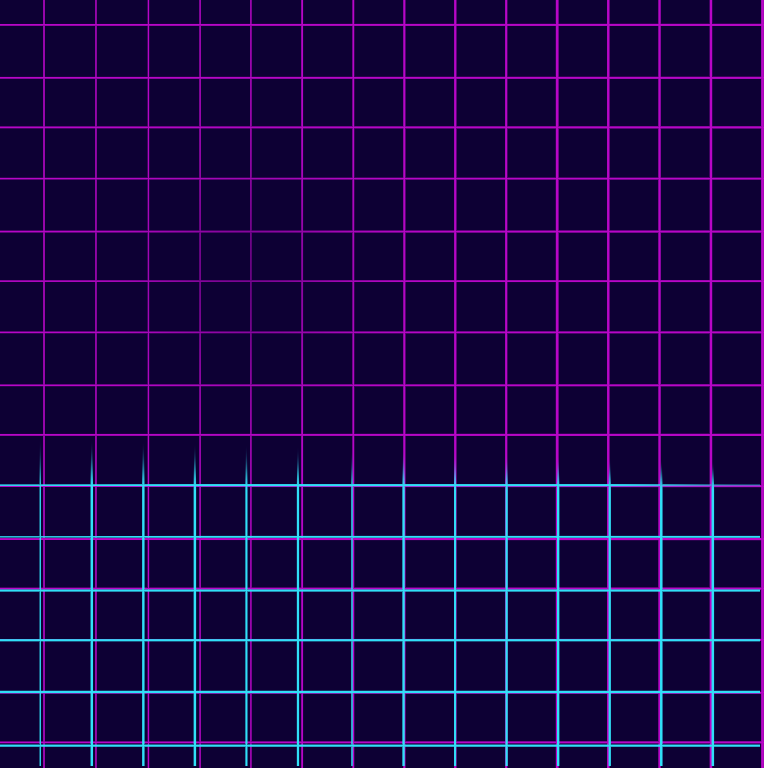
Give the GLSL for this pattern, as a Shadertoy shader.

```glsl
// Two thin neon grids on deep indigo: a magenta one over the whole canvas and
// a cyan one, slightly offset, rising from the bottom with tapered upper tips.
// Each line is the nearest of a repeat, drawn with exact box-filtered coverage.

const vec3 INDIGO  = vec3(0.05, 0.0, 0.205);
const vec3 MAGENTA = vec3(0.72, 0.025, 0.78);
const vec3 CYAN    = vec3(0.19, 0.88, 0.97);
const float MAGENTA_WIDTH = 0.0025;
const float CYAN_WIDTH = 0.003;

// Hash without sine, 0 to 1
float hash(float n) {
    n = fract(n * 0.1031);
    n *= n + 33.33;
    return fract(n * (n + n));
}

// Index of the line nearest to a coordinate
float nearestLine(float x, float start, float pitch) {
    return floor((x - start) / pitch + 0.5);
}

// Share of a pixel covered by a line centred at distance d
float coverage(float d, float width, float pixel) {
    float low = max(d - 0.5 * pixel, -0.5 * width);
    float high = min(d + 0.5 * pixel, 0.5 * width);
    return clamp((high - low) / pixel, 0.0, 1.0);
}

// 1 on every third line, counted from a phase
float everyThird(float index, float phase) {
    return 1.0 - step(0.5, mod(index - phase, 3.0));
}

// Soft round bump, 1 at its centre
float bump(vec2 offset, float radius) {
    return exp(-dot(offset, offset) / (radius * radius));
}

// Slight change of width from line to line
float lineWear(float index, float seed) {
    return mix(0.9, 1.1, hash(index + seed));
}

float magentaGrid(vec2 p, float pixel) {
    const float START_X = 0.0573, PITCH_X = 0.06692;
    const float START_Y = 0.0324, PITCH_Y = 0.06673;

    // Columns drift gently and thicken to the right
    float column = nearestLine(p.x, START_X, PITCH_X);
    float drift = 0.0016 * sin(column * 0.38) + 0.0013 * bump(vec2(column - 2.5, 0.0), 1.0);
    float x = START_X + column * PITCH_X + drift;
    float thicken = mix(0.85, 1.35, smoothstep(0.3, 0.75, p.x));
    float columnWidth = MAGENTA_WIDTH * thicken * lineWear(column, 40.0);

    // Every third row sits a little low
    float row = nearestLine(p.y, START_Y, PITCH_Y);
    float y = START_Y + row * PITCH_Y + 0.0022 * everyThird(row, 1.0);
    float rowWidth = MAGENTA_WIDTH * mix(0.9, 1.1, p.x) * lineWear(row, 80.0);

    // Worn patch left of the centre
    float worn = 1.0 - 0.35 * bump(p - vec2(0.32, 0.36), 0.13);
    return worn * max(coverage(p.x - x, columnWidth, pixel),
                      coverage(p.y - y, rowWidth, pixel));
}

float cyanGrid(vec2 p, float pixel) {
    const float START_X = 0.0524, PITCH_X = 0.06712;
    const float START_Y = 0.6317, PITCH_Y = 0.06732;
    const float LAST_COLUMN = 13.0, RIGHT_END = 0.9896, BOTTOM_END = 0.9974;

    // Columns, with a small step halfway and tips that narrow and fade
    float column = clamp(nearestLine(p.x, START_X, PITCH_X), 0.0, LAST_COLUMN);
    float x = START_X + column * PITCH_X + 0.0032 * step(5.5, column);
    float tipStart = 0.568 + 0.035 * p.x;
    float tip = smoothstep(tipStart, 0.64, p.y);
    float columnWidth = CYAN_WIDTH * mix(0.5, 1.0, tip) * lineWear(column, 120.0);
    // The first column and the one at the step are thinner
    columnWidth *= mix(0.6, 1.0, step(0.5, mod(column, 6.0) + step(6.5, column)));
    float columns = coverage(p.x - x, columnWidth, pixel) * tip
                  * coverage(p.y, 2.0 * BOTTOM_END, pixel);

    // Rows; the upper two are thinner and the first fades to the right
    float row = max(nearestLine(p.y, START_Y, PITCH_Y), 0.0);
    float y = START_Y + row * PITCH_Y + 0.0026 * everyThird(row, 2.0);
    float thinStart = mix(0.6, 0.85, smoothstep(0.0, 0.3, p.x));
    float rowWidth = CYAN_WIDTH * lineWear(row, 160.0);
    rowWidth *= mix(thinStart, 1.0, step(1.5, row));
    float fade = 1.0 - 0.65 * smoothstep(0.78, 0.98, p.x) * (1.0 - step(0.5, row));
    float rows = coverage(p.y - y, rowWidth, pixel) * fade
               * coverage(p.x, 2.0 * RIGHT_END, pixel);

    return max(columns, rows);
}

void mainImage(out vec4 fragColor, in vec2 fragCoord) {
    // Canvas heights, measured from the upper left
    float pixel = 1.0 / iResolution.y;
    vec2 p = vec2(fragCoord.x, iResolution.y - fragCoord.y) * pixel;

    vec3 colour = mix(INDIGO, MAGENTA, magentaGrid(p, pixel));
    colour = mix(colour, CYAN, cyanGrid(p, pixel));
    fragColor = vec4(colour, 1.0);
}
```
